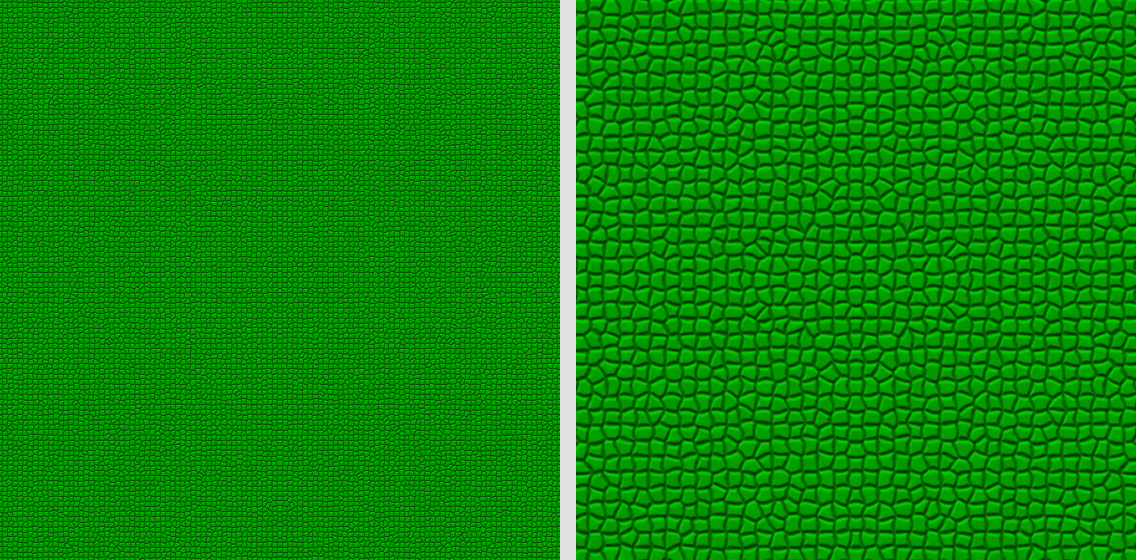
Left: the whole. Right: its middle third, enlarged.
This texture is drawn by a WebGL 2 fragment shader. Its source:

```glsl
#version 300 es
precision highp float;
// Embossed green mosaic: a fine grid of irregular tiles, mirrored about both
// centre axes. Tiles are cells around jittered grid sites; the distance to the
// cell edge gives a height that is shaded by light from above.

uniform vec2 u_resolution;
out vec4 outColor;

const float TILES = 110.0;              // repeats across and down
const float JITTER_MIN = 0.18;          // displacement of orderly sites
const float JITTER_MAX = 0.95;          // displacement of the most stray sites
const float GROOVE_WIDTH = 0.22;        // half width of a joint, in tiles
const float BEND = 0.09;                // waviness of the joints, in tiles
const vec2 LIGHT_STEP = vec2(-0.05, 0.20);
const float RELIEF = 0.20;              // strength of the embossing
const float TONE_VARIATION = 0.04;
const vec3 GROOVE_COLOR = vec3(0.01, 0.385, 0.0);
const vec3 FACE_COLOR = vec3(0.01, 0.605, 0.0);
const int SAMPLES = 2;                  // antialiasing samples per axis

vec3 hash3(vec2 p) {
    vec3 q = fract(p.xyx * vec3(0.1031, 0.1030, 0.0973));
    q += dot(q, q.yxz + 33.33);
    return fract((q.xxy + q.yzz) * q.zyx);
}

// Site of a grid cell, reflected so that the four quadrants mirror each other.
vec2 tileSite(vec2 cell) {
    vec2 mirrored = abs(cell);
    vec3 h = hash3(mirrored + 7.0);
    float stray = hash3(mirrored + 191.0).x;
    float amount = mix(JITTER_MIN, JITTER_MAX, stray * stray);
    return cell + sign(cell) * (h.xy - 0.5) * amount;
}

// Curves the joints; odd along its own axis to keep the mirror symmetry.
vec2 bend(vec2 p) {
    vec2 wave = sin(p * vec2(2.3, 2.7)) * cos(p.yx * vec2(4.1, 3.7));
    return p + BEND * wave;
}

// Returns the distance to the nearest tile edge, and the tone of the tile.
vec2 tileAt(vec2 p) {
    vec2 base = floor(p + 0.5);
    vec2 nearest = vec2(0.0);
    vec2 nearestCell = base;
    float best = 1e5;
    for (int y = -1; y <= 1; y++) {
        for (int x = -1; x <= 1; x++) {
            vec2 cell = base + vec2(x, y);
            vec2 toSite = tileSite(cell) - p;
            float d = dot(toSite, toSite);
            if (d < best) {
                best = d;
                nearest = toSite;
                nearestCell = cell;
            }
        }
    }
    // Bisectors between the nearest site and its neighbours form the edges.
    float edge = 1.0;
    for (int y = -1; y <= 1; y++) {
        for (int x = -1; x <= 1; x++) {
            if (x == 0 && y == 0) continue;
            vec2 other = tileSite(nearestCell + vec2(x, y)) - p;
            vec2 span = other - nearest;
            edge = min(edge, dot(0.5 * (nearest + other), span) / max(length(span), 1e-3));
        }
    }
    return vec2(edge, hash3(abs(nearestCell) + 53.0).z - 0.5);
}

float tileHeight(float edge) {
    return smoothstep(0.0, GROOVE_WIDTH, edge);
}

vec3 mosaic(vec2 p) {
    vec2 tile = tileAt(bend(p));
    float height = tileHeight(tile.x);
    float slope = height - tileHeight(tileAt(bend(p + LIGHT_STEP)).x);
    vec3 color = mix(GROOVE_COLOR, FACE_COLOR, height);
    color.g += RELIEF * slope + TONE_VARIATION * tile.y * height;
    return clamp(color, 0.0, 1.0);
}

void main() {
    vec3 sum = vec3(0.0);
    for (int j = 0; j < SAMPLES; j++) {
        for (int i = 0; i < SAMPLES; i++) {
            vec2 offset = (vec2(i, j) + 0.5) / float(SAMPLES) - 0.5;
            vec2 uv = (gl_FragCoord.xy + offset) / u_resolution;
            sum += mosaic((uv - 0.5) * TILES);
        }
    }
    outColor = vec4(sum / float(SAMPLES * SAMPLES), 1.0);
}
```
